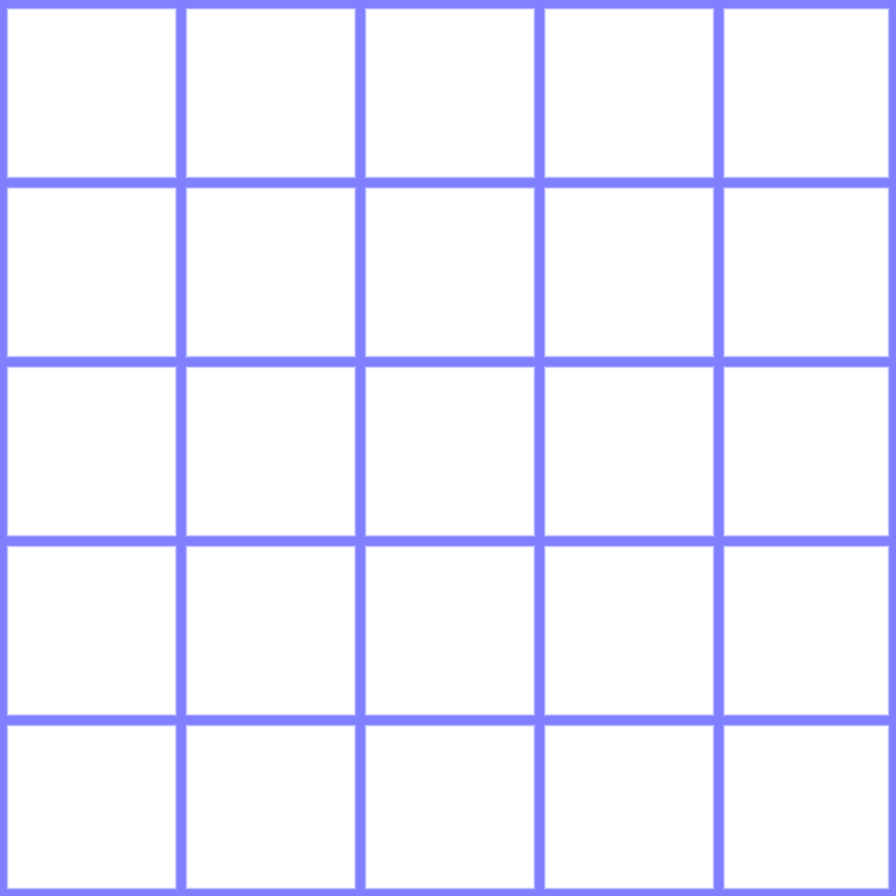
A Shadertoy shader for this pattern:

```glsl
// A white sheet ruled into five by five square cells by soft-edged blue lines.
// Signed distances to a slightly shifted repeating grid and to an outer frame
// are merged, then one smooth edge blends line colour into paper.

const float CELLS = 5.0;                        // cells across and down
const vec2 GRID_SHIFT = vec2(0.0022, -0.0039);  // offset of the grid
const float LINE_WIDTH = 0.0119;
const float FRAME_WIDTH = 0.0084;
const float EDGE_SOFTNESS = 0.0020;             // half the blend range
const vec3 PAPER_COLOR = vec3(1.0);
const vec3 LINE_COLOR = vec3(0.5, 0.5, 1.0);

// Signed distance to the nearest grid line, negative inside it
float gridDistance(vec2 p) {
    vec2 toLine = abs(fract((p - GRID_SHIFT) * CELLS + 0.5) - 0.5) / CELLS;
    return min(toLine.x, toLine.y) - 0.5 * LINE_WIDTH;
}

// Signed distance to the frame along the canvas border
float frameDistance(vec2 p) {
    vec2 toBorder = min(p, 1.0 - p);
    return min(toBorder.x, toBorder.y) - FRAME_WIDTH;
}

void mainImage(out vec4 fragColor, in vec2 fragCoord) {
    vec2 uv = fragCoord / iResolution.xy;
    float d = min(gridDistance(uv), frameDistance(uv));

    // Keep edges at least one pixel wide on small canvases
    float softness = max(EDGE_SOFTNESS, 0.5 / min(iResolution.x, iResolution.y));
    float paper = smoothstep(-softness, softness, d);
    fragColor = vec4(mix(LINE_COLOR, PAPER_COLOR, paper), 1.0);
}
```
